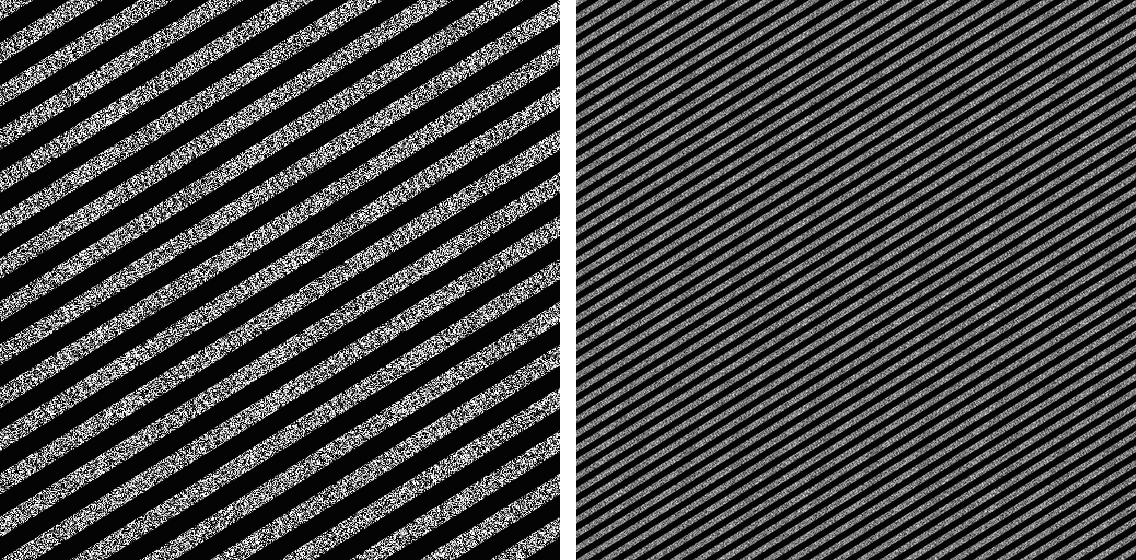
Left, the tile; right, the same tile 3 across and 3 down.
This pattern is drawn by a WebGL 1 fragment shader. Its source:

```glsl
precision highp float;
// Diagonal bands of fine monochrome static on near-black, rising to the right.
// Bands come from a sheared periodic phase with whole repeats on both axes;
// the static is a wrapped per-cell hash whose contrast drifts in layered sines.

uniform vec2 u_resolution;

#define BANDS_ACROSS 8.0
#define BANDS_DOWN 13.0
#define BAND_CENTER 0.762
#define BAND_WIDTH 0.49
#define GRAIN_CELLS 512.0
#define GRAIN_CONTRAST 1.6
#define CONTRAST_DRIFT 0.12
#define GRAIN_MEAN 0.49
#define GROUND vec3(0.016)

const float TAU = 6.2831853;

float hash(vec2 cell) {
  return fract(sin(dot(cell, vec2(12.9898, 78.233))) * 43758.547);
}

// Smooth periodic variation, roughly -1 to 1
float layeredSines(vec2 p) {
  float a = sin(TAU * (5.0 * p.x + 3.0 * p.y));
  float b = sin(TAU * (11.0 * p.y - 7.0 * p.x) + a);
  float c = sin(TAU * (17.0 * p.x + 13.0 * p.y) + b);
  return (a + b + c) / 3.0;
}

// Coverage of the diagonal bands, smoothed over about one pixel
float bandMask(vec2 p, float pixel) {
  vec2 slope = vec2(-BANDS_ACROSS, BANDS_DOWN);
  float phase = dot(p, slope) - BAND_CENTER;
  float fromCenter = abs(fract(phase + 0.5) - 0.5);
  float soft = 0.5 * pixel * length(slope);
  return 1.0 - smoothstep(-soft, soft, fromCenter - 0.5 * BAND_WIDTH);
}

// Hard, high-contrast static on a wrapping grid
float staticGrain(vec2 p) {
  vec2 cell = mod(floor(p * GRAIN_CELLS), GRAIN_CELLS);
  float contrast = GRAIN_CONTRAST * (1.0 + CONTRAST_DRIFT * layeredSines(p));
  return clamp(GRAIN_MEAN + (hash(cell) - 0.5) * contrast, 0.0, 1.0);
}

void main() {
  vec2 p = gl_FragCoord.xy / u_resolution;
  float pixel = 1.0 / min(u_resolution.x, u_resolution.y);
  vec3 color = mix(GROUND, vec3(staticGrain(p)), bandMask(p, pixel));
  gl_FragColor = vec4(color, 1.0);
}
```
